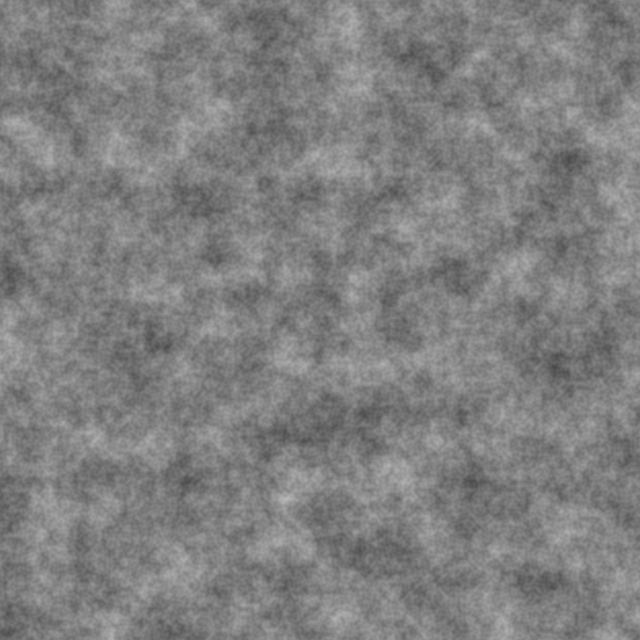
Write a WebGL 2 fragment shader that draws this texture.

```glsl
#version 300 es
precision highp float;
// Soft grey cloudy grain: summed octaves of gradient noise around mid grey.

#define BASE_CELLS 9.0    // cells across the canvas in the coarsest octave
#define OCTAVES 5
#define LACUNARITY 2.04   // frequency ratio between octaves
#define GAIN 0.87         // amplitude ratio between octaves
#define MEAN_GREY 0.5
#define SPREAD 0.053      // standard deviation of the grey level
#define SEED 17u

uniform vec2 u_resolution;
out vec4 fragColor;

const float TAU = 6.2831853;
const float NOISE_DEVIATION = 0.216; // of one octave with unit gradients

// Integer hash of a lattice point and octave.
uint hash(ivec2 cell, uint octave) {
    uint h = uint(cell.x) * 1597334673u ^ uint(cell.y) * 3812015801u;
    h ^= (octave + SEED) * 2654435769u;
    h = (h ^ (h >> 16)) * 2146121005u;
    h = (h ^ (h >> 15)) * 2221713035u;
    return h ^ (h >> 16);
}

// Unit gradient of a lattice point, dotted with the offset to it.
float slope(ivec2 cell, vec2 offset, uint octave) {
    float angle = TAU * float(hash(cell, octave) >> 8) / 16777216.0;
    return dot(vec2(cos(angle), sin(angle)), offset);
}

float gradientNoise(vec2 p, uint octave) {
    ivec2 cell = ivec2(floor(p));
    vec2 f = fract(p);
    vec2 blend = f * f * f * (f * (f * 6.0 - 15.0) + 10.0);
    float bottom = mix(slope(cell, f, octave),
                       slope(cell + ivec2(1, 0), f - vec2(1, 0), octave), blend.x);
    float top = mix(slope(cell + ivec2(0, 1), f - vec2(0, 1), octave),
                    slope(cell + ivec2(1, 1), f - vec2(1, 1), octave), blend.x);
    return mix(bottom, top, blend.y);
}

// Octave sum scaled to unit standard deviation.
float fractalNoise(vec2 p) {
    float total = 0.0, energy = 0.0, amplitude = 1.0;
    for (int i = 0; i < OCTAVES; i++) {
        // Shift each octave so that lattice lines do not coincide.
        vec2 shift = fract(vec2(0.618, 0.414) * float(i + 1));
        total += amplitude * gradientNoise(p + shift, uint(i));
        energy += amplitude * amplitude;
        amplitude *= GAIN;
        p *= LACUNARITY;
    }
    return total / (NOISE_DEVIATION * sqrt(energy));
}

void main() {
    vec2 uv = gl_FragCoord.xy / min(u_resolution.x, u_resolution.y);
    float grey = MEAN_GREY + SPREAD * fractalNoise(uv * BASE_CELLS);
    fragColor = vec4(vec3(clamp(grey, 0.0, 1.0)), 1.0);
}
```
